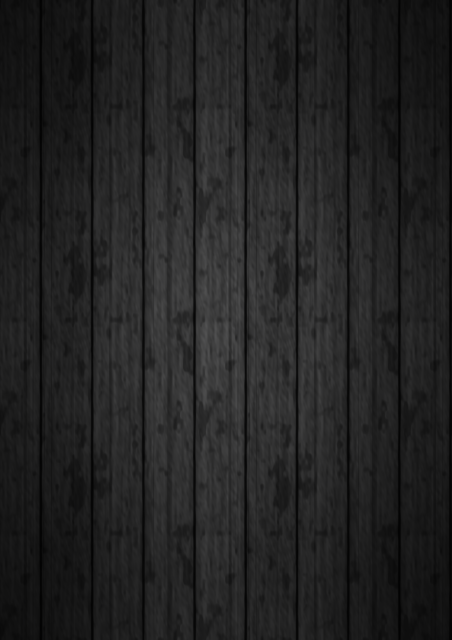
A Shadertoy shader for this texture:

```glsl
// Dark vertical wooden planks with fine grain, worn knots and a soft central light.

const float TAU = 6.2831853;
const float PLANK_WIDTH = 0.1133;   // of the canvas width
const float FIRST_WIDTH = 0.0936;   // the first plank is cut narrower
const float GRAIN_REPEATS = 3.0;    // grain repeats down the canvas
const float KINDS = 4.0;            // different planks before they recur

float hash(vec2 p, float seed) {
    vec3 q = fract(vec3(p.xyx + seed * 7.31) * vec3(0.1031, 0.1030, 0.0973));
    q += dot(q, q.yzx + 33.33);
    return fract((q.x + q.y) * q.z);
}

// Value noise that wraps vertically after a whole number of rows.
float noise(vec2 p, float rows, float seed) {
    vec2 cell = floor(p);
    vec2 w = fract(p);
    w = w * w * (3.0 - 2.0 * w);
    float y0 = mod(cell.y, rows);
    float y1 = mod(cell.y + 1.0, rows);
    float low = mix(hash(vec2(cell.x, y0), seed), hash(vec2(cell.x + 1.0, y0), seed), w.x);
    float high = mix(hash(vec2(cell.x, y1), seed), hash(vec2(cell.x + 1.0, y1), seed), w.x);
    return mix(low, high, w.y);
}

// Noise stretched to a number of columns and rows per plank section.
float layer(vec2 p, float columns, float rows, float seed) {
    return noise(p * vec2(columns, rows), rows, seed);
}

// Long streaks, slanted short fibres and curved growth rings.
float woodGrain(vec2 p, float kind) {
    float bend = layer(p, 2.0, 3.0, kind + 11.0);
    vec2 bent = p + vec2(0.06 * bend, 0.0);
    float streaks = layer(bent, 9.0, 2.0, kind + 1.0) - 0.5;
    float strands = layer(bent, 24.0, 9.0, kind + 2.0) - 0.5;
    float fibres = noise(vec2(p.x * 22.0, p.y * 48.0 + p.x * 14.0), 48.0, kind + 3.0) - 0.5;
    float rings = sin(TAU * (p.x * 4.0 + bend * 4.0));
    float figured = smoothstep(0.4, 0.7, layer(p, 1.5, 2.0, kind + 5.0));
    return 0.26 * streaks + 0.30 * strands + 0.24 * fibres + 0.05 * rings * figured;
}

// Dark ragged smudges gathered around a knot.
float wear(vec2 p, vec2 knot, float kind) {
    vec2 away = p - knot;
    away.y -= floor(away.y + 0.5);
    float near = exp(-dot(away * vec2(5.5, 7.0), away * vec2(5.5, 7.0)));
    float blotch = 0.65 * layer(p, 6.0, 14.0, kind + 7.0)
                 + 0.35 * layer(p, 16.0, 36.0, kind + 8.0);
    return smoothstep(0.58, 0.85, blotch + 0.28 * near - 0.05);
}

// Narrow black joint with a wider soft shadow beside it.
float jointShade(float edge, float strength) {
    float core = 1.0 - smoothstep(0.0008, 0.0042, edge);
    float shadow = exp(-edge / 0.006);
    return (1.0 - 0.78 * core * strength) * (1.0 - 0.38 * shadow);
}

// Light that fades toward all four sides and wraps across them.
float centreLight(vec2 uv) {
    vec2 c = 0.5 - 0.5 * cos(TAU * uv);
    return 0.066 + 0.082 * c.x + 0.058 * c.y + 0.026 * c.x * c.y;
}

void mainImage(out vec4 fragColor, in vec2 fragCoord) {
    vec2 uv = fragCoord / iResolution.xy;

    // Plank layout: one narrow plank, then eight equal ones.
    float across = fract(uv.x + 0.003);
    float slot = (across - FIRST_WIDTH) / PLANK_WIDTH;
    float id = min(floor(slot), 7.0);
    float kind = mod(id + KINDS, KINDS);
    vec2 p = vec2(slot - id, fract(uv.y * GRAIN_REPEATS));

    // Distance to the closest joint, in canvas widths.
    float left = max(0.0, FIRST_WIDTH + id * PLANK_WIDTH);
    float right = FIRST_WIDTH + (id + 1.0) * PLANK_WIDTH;
    float edge = min(across - left, right - across);
    edge += 0.0012 * (layer(p, 1.0, 16.0, kind + 9.0) - 0.5);

    // Knot place for each kind of plank.
    vec4 knotX = vec4(0.75, 0.20, 0.92, 0.10);
    vec4 knotY = vec4(0.73, 0.61, 0.30, 0.06);
    vec2 knot = vec2(knotX[int(kind)], knotY[int(kind)]);

    // Surface tone.
    float tone = 1.04 + 0.10 * (hash(vec2(kind, 2.0), 4.0) - 0.5);
    tone += woodGrain(p, kind);
    float crack = layer(p + vec2(0.02 * layer(p, 1.0, 3.0, kind), 0.0), 14.0, 1.0, kind + 13.0);
    tone *= 1.0 - 0.24 * smoothstep(0.78, 0.95, crack);
    tone *= 1.0 - 0.34 * wear(p, knot, kind);
    tone *= jointShade(max(edge, 0.0), 0.9);

    vec3 charcoal = vec3(1.0, 1.0, 1.005);
    fragColor = vec4(charcoal * centreLight(uv) * tone, 1.0);
}
```
